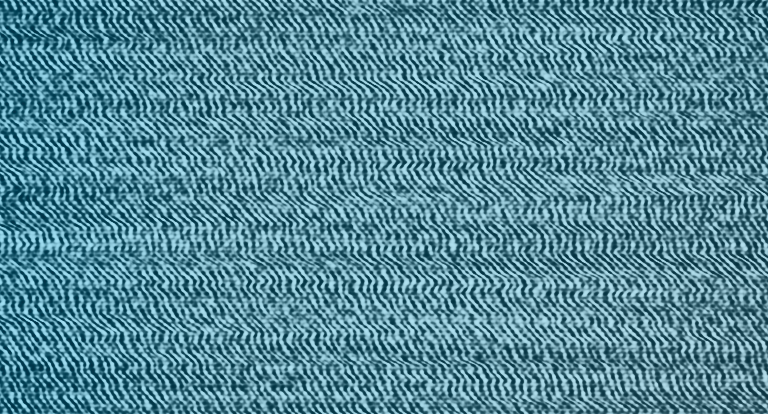
A WebGL 1 fragment shader for this texture:

```glsl
precision highp float;
// Teal analogue static: slanted, beaded dashes in jittered horizontal bands.
uniform vec2 u_resolution;

vec2 randomGradient(vec2 cell) {
  float h = fract(sin(dot(cell, vec2(127.1, 311.7))) * 43758.55);
  return vec2(cos(6.2832 * h), sin(6.2832 * h));
}

// Gradient noise, roughly -0.7 to 0.7
float gradientNoise(vec2 p) {
  vec2 i = floor(p), f = fract(p);
  vec2 w = f * f * f * (f * (f * 6.0 - 15.0) + 10.0);
  float a = dot(randomGradient(i), f);
  float b = dot(randomGradient(i + vec2(1, 0)), f - vec2(1, 0));
  float c = dot(randomGradient(i + vec2(0, 1)), f - vec2(0, 1));
  float d = dot(randomGradient(i + vec2(1, 1)), f - vec2(1, 1));
  return mix(mix(a, b, w.x), mix(c, d, w.x), w.y);
}

void main() {
  vec2 uv = gl_FragCoord.xy / u_resolution;
  vec2 p = gl_FragCoord.xy / u_resolution.y;

  // Sideways jitter bends the slanted dashes from band to band
  float jitter = 0.036 * gradientNoise(p * vec2(0.9, 15.0) + 3.7)
               + 0.010 * gradientNoise(p * vec2(1.5, 42.0) + 19.3);
  vec2 slanted = vec2(p.x + 0.58 * p.y + jitter, p.y);

  // Dashes, broken up by phase noise and fading in some bands
  float breakup = 3.2 * gradientNoise(slanted * vec2(24.0, 38.0) + 7.1);
  float strength = 0.72 + 0.6 * gradientNoise(p * vec2(1.2, 17.0) + 41.2);
  float dashes = strength * sin(6.2832 * 52.0 * slanted.x + breakup);

  // Irregular grain stretched along the dashes
  float grain = 1.3 * gradientNoise(slanted * vec2(78.0, 44.0) + 11.6)
              + 0.5 * gradientNoise(p * vec2(125.0, 110.0) + 5.4);

  // Staggered fine beads
  float beads = 0.42 * cos(6.2832 * 52.0 * (p.x + 0.3 * jitter))
                     * cos(6.2832 * 50.0 * p.y)
              + 0.16 * cos(6.2832 * 98.0 * p.y);

  // Uneven light: faint bands and darker edges
  float bands = 0.35 * gradientNoise(p * vec2(0.8, 24.0) + 29.5);
  vec2 edge = uv * 2.0 - 1.0;
  float shade = 0.06 - 0.16 * dot(edge * edge, edge * edge);

  float signal = 1.5 * (0.85 * dashes + grain + beads + bands + shade);
  float tone = 0.47 + 0.58 * signal * inversesqrt(1.0 + signal * signal);

  // Teal ramp, bluer on the left and greyer low on the right
  vec3 color = mix(vec3(0.04, 0.24, 0.30), vec3(0.67, 0.87, 0.93), tone);
  color += vec3(-0.05, 0.0, 0.02) * (1.0 - smoothstep(0.0, 0.35, uv.x));
  color += vec3(0.04, 0.0, -0.01) * smoothstep(0.4, 1.0, uv.x) * (1.0 - uv.y);
  gl_FragColor = vec4(clamp(color, 0.0, 1.0), 1.0);
}
```
